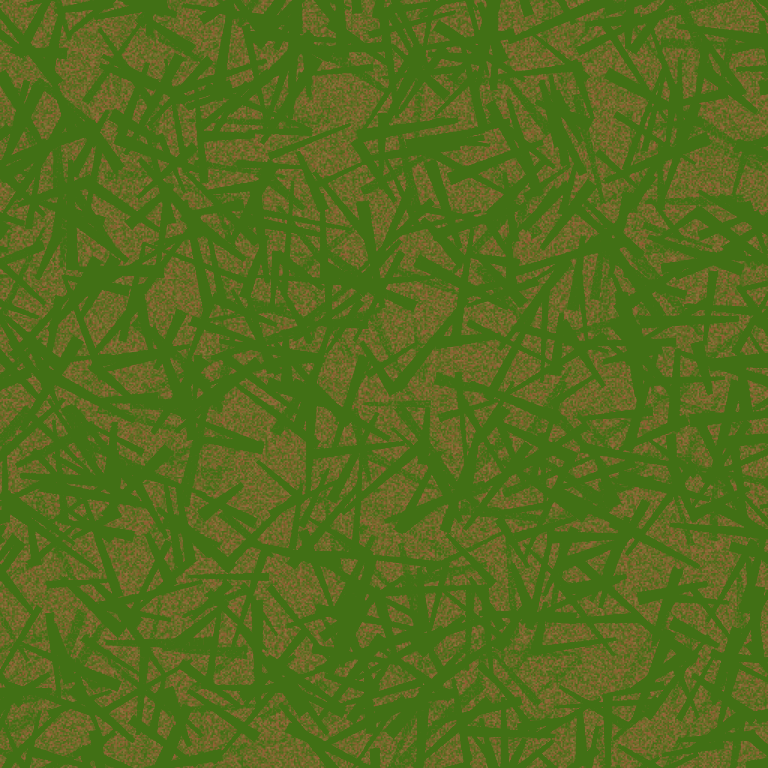
This texture is drawn by a three.js fragment shader. Its source:

```glsl
// Flat green grass blades strewn in every direction over speckled earth.
// Blades are scattered cell by cell in several layers; each one hides or thins
// a fine grain of clay and straw tones.

varying vec2 vUv;

const vec3 GRASS = vec3(0.255, 0.440, 0.082);
const vec3 CLAY  = vec3(0.625, 0.330, 0.215);
const vec3 STRAW = vec3(0.585, 0.470, 0.260);

const int   LAYERS     = 6;
const float CELLS      = 13.0;                  // blade cells across the canvas
const vec2  HALF_LEN   = vec2(0.034, 0.075);    // shortest, longest
const vec2  HALF_WIDTH = vec2(0.0042, 0.0088);  // thinnest, thickest
const float TAPER      = 0.6;                   // width lost towards the tip
const float EDGE       = 0.0009;                // softness of blade edges
const float KEEP       = 0.85;                  // share of cells with a blade
const float CLUMPING   = 0.18;                  // unevenness of that share
const float GRAINS     = 512.0;                 // speckles across the canvas
const float TAU        = 6.2831853;

float hash(vec3 p) {
  p = fract(p * vec3(0.1031, 0.1030, 0.0973));
  p += dot(p, p.yzx + 33.33);
  return fract((p.x + p.y) * p.z);
}

// Random speckles, blended between lattice points
float grain(vec2 uv, float seed) {
  vec2 p = uv * GRAINS - 0.5;
  vec2 i = floor(p);
  vec2 f = smoothstep(0.0, 1.0, p - i);
  float low  = mix(hash(vec3(i, seed)), hash(vec3(i + vec2(1.0, 0.0), seed)), f.x);
  float high = mix(hash(vec3(i + vec2(0.0, 1.0), seed)), hash(vec3(i + 1.0, seed)), f.x);
  return mix(low, high, f.y);
}

// Slow layered sines that gather blades into thick and bare areas
float clumps(vec2 p) {
  return 0.5 * sin(p.x * 11.0 + 2.0 * sin(p.y * 7.0))
       + 0.5 * sin(p.y * 17.0 + 2.0 * sin(p.x * 9.0 + 1.3));
}

// Straight tapered blade lying along x
float bladeMask(vec2 p, float halfLen, float halfWidth) {
  float along = clamp(p.x / halfLen * 0.5 + 0.5, 0.0, 1.0);
  float side = abs(p.y) - halfWidth * (1.0 - TAPER * along);
  float end = abs(p.x) - halfLen;
  return 1.0 - smoothstep(-EDGE, EDGE, max(side, end));
}

// How much of the earth one layer of blades leaves open
float openEarth(vec2 uv, float layer) {
  vec2 home = floor(uv * CELLS + layer * 0.37);
  float open = 1.0;
  for (int y = -1; y <= 1; y++) {
    for (int x = -1; x <= 1; x++) {
      vec2 cell = home + vec2(float(x), float(y));
      vec3 key = vec3(cell + 20.0, layer * 10.0 + 3.0);
      vec2 jitter = vec2(hash(key), hash(key + vec3(0.0, 0.0, 1.0)));
      vec2 center = (cell + jitter - layer * 0.37) / CELLS;
      float angle = TAU * hash(key + vec3(0.0, 0.0, 2.0));
      float halfLen = mix(HALF_LEN.x, HALF_LEN.y, hash(key + vec3(0.0, 0.0, 3.0)));
      float halfWidth = mix(HALF_WIDTH.x, HALF_WIDTH.y, hash(key + vec3(0.0, 0.0, 4.0)));
      float density = smoothstep(0.0, 0.5, hash(key + vec3(0.0, 0.0, 5.0)));
      float present = step(hash(key + vec3(0.0, 0.0, 6.0)), KEEP + CLUMPING * clumps(center));

      vec2 d = uv - center;
      float c = cos(angle);
      float s = sin(angle);
      vec2 local = vec2(c * d.x + s * d.y, c * d.y - s * d.x);
      open *= 1.0 - present * density * bladeMask(local, halfLen, halfWidth);
    }
  }
  return open;
}

void main() {
  // Stack the blade layers
  float open = 1.0;
  for (int i = 0; i < LAYERS; i++) {
    open *= openEarth(vUv, float(i));
  }

  // Speckle the earth wherever it shows
  float amount = clamp(open - grain(vUv, 101.0), 0.0, 1.0);
  vec3 earth = mix(CLAY, STRAW, grain(vUv, 157.0));
  gl_FragColor = vec4(mix(GRASS, earth, amount), 1.0);
}
```
